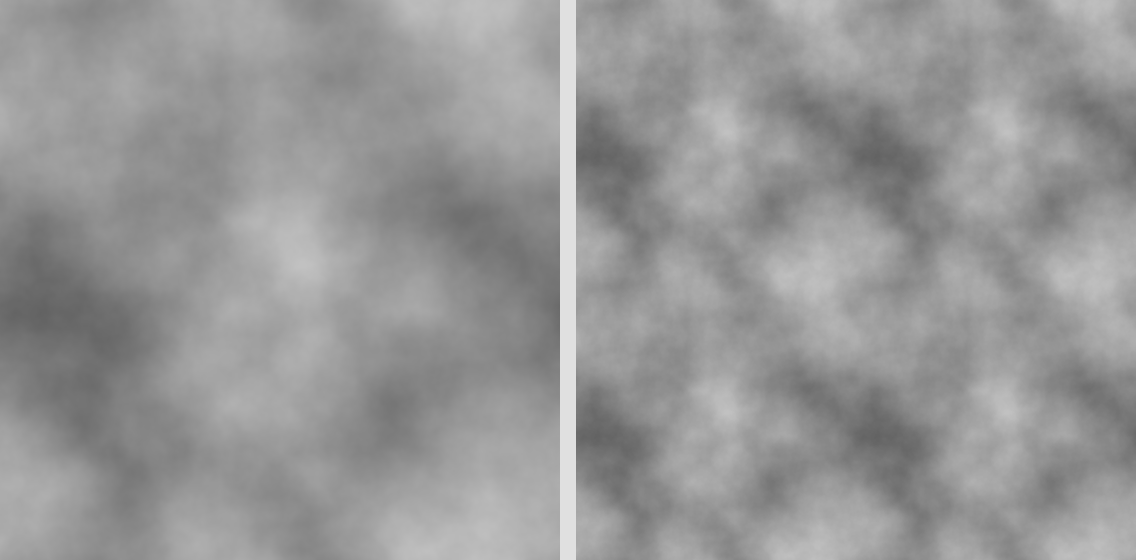
Left, the tile; right, the same tile 2 across and 2 down.
Write a three.js fragment shader that draws this texture.

```glsl
// Soft grey clouds that tile: octaves of wrapping gradient noise are
// laid over one broad light-to-dark swell, strongest near the sides.
varying vec2 vUv;

const float TAU = 6.2831853;
const int OCTAVES = 6;
const float BASE_REPEATS = 3.0;
const float OCTAVE_GAIN = 0.5;
const float MEAN_GREY = 0.587;
const float CLOUD_CONTRAST = 0.2;
const float SWELL_CREST = 0.93;

// Pseudo-random value from 0 to 1 for a lattice cell and a seed
float hash(vec2 cell, float seed) {
  vec3 p = fract(vec3(cell, seed) * vec3(0.1031, 0.1030, 0.0973) + 0.137);
  p += dot(p, p.yzx + 33.33);
  return fract((p.x + p.y) * p.z);
}

// Slope contribution of one lattice corner, wrapped at the period
float cornerSlope(vec2 corner, vec2 offset, float period, float seed) {
  float angle = TAU * hash(mod(corner, period), seed);
  return dot(vec2(cos(angle), sin(angle)), offset);
}

// Gradient noise with a whole-number period and quintic blending
float gradientNoise(vec2 p, float period, float seed) {
  vec2 cell = floor(p);
  vec2 f = p - cell;
  vec2 blend = f * f * f * (f * (f * 6.0 - 15.0) + 10.0);
  vec2 right = vec2(1.0, 0.0);
  vec2 up = vec2(0.0, 1.0);
  float low = mix(cornerSlope(cell, f, period, seed),
                  cornerSlope(cell + right, f - right, period, seed), blend.x);
  float high = mix(cornerSlope(cell + up, f - up, period, seed),
                   cornerSlope(cell + 1.0, f - 1.0, period, seed), blend.x);
  return mix(low, high, blend.y);
}

// Sum of octaves; each is shifted so that the lattices do not line up
float clouds(vec2 uv, float repeats, float gain) {
  float total = 0.0;
  float weight = 1.0;
  for (int i = 0; i < OCTAVES; i++) {
    float seed = float(i) * 7.0 + 3.0;
    vec2 shift = vec2(0.37, 0.61) * float(i);
    total += weight * gradientNoise(uv * repeats + shift, repeats, seed);
    weight *= gain;
    repeats *= 2.0;
  }
  return total;
}

// One broad vertical wave, stronger at the sides than in the middle
float swell(vec2 uv, float crest) {
  float strength = 0.05 + 0.04 * cos(TAU * uv.x);
  return strength * cos(TAU * (uv.y - crest));
}

void main() {
  float grey = MEAN_GREY + swell(vUv, SWELL_CREST);
  grey += CLOUD_CONTRAST * clouds(vUv, BASE_REPEATS, OCTAVE_GAIN);
  gl_FragColor = vec4(vec3(clamp(grey, 0.0, 1.0)), 1.0);
}
```
